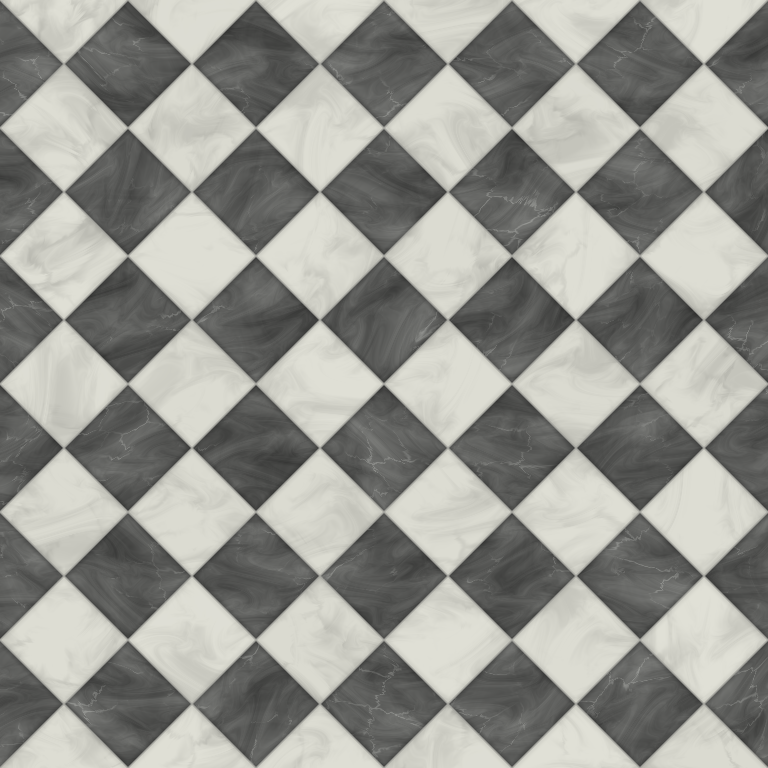
Give the GLSL for this pattern, as a Shadertoy shader.

```glsl
// Checkerboard of polished marble squares set on their corners, six across and six down.
// Warped layers of sines give the clouds and streaks, cellular noise the thin veins;
// every tile takes its own offset, turn and tone.

vec2 hash2(vec2 p) {
    return fract(sin(vec2(dot(p, vec2(127.1, 311.7)), dot(p, vec2(269.5, 183.3)))) * 43758.5);
}

mat2 turn(float angle) {
    float c = cos(angle), s = sin(angle);
    return mat2(c, s, -s, c);
}

// Layered sines, each octave bending the next; roughly -1 to 1
float swirl(vec2 q) {
    float sum = 0.0, amp = 0.5;
    for (int i = 0; i < 5; i++) {
        q += 0.7 * sin(q.yx * 1.3 + vec2(1.7, 4.1));
        sum += amp * sin(q.x) * sin(q.y + 0.5);
        q = mat2(1.9, 0.6, -0.6, 1.9) * q + 3.1;
        amp *= 0.62;
    }
    return sum;
}

// Cellular noise: gap between the two nearest points, zero on cell borders
float cellGap(vec2 q) {
    vec2 cell = floor(q), f = fract(q);
    float near = 9.0, second = 9.0;
    for (int y = -1; y <= 1; y++)
    for (int x = -1; x <= 1; x++) {
        vec2 o = vec2(x, y);
        float d = length(o + hash2(cell + o) - f);
        second = min(second, max(near, d));
        near = min(near, d);
    }
    return second - near;
}

vec3 darkMarble(vec2 q) {
    float streaks = swirl(q * vec2(4.0, 9.0));
    float patches = swirl(q * 3.0 + 17.0);
    vec2 bent = q * vec2(2.6, 3.8) + 0.35 * vec2(streaks, patches);
    float vein = 1.0 - smoothstep(0.0, 0.07, cellGap(bent));
    float tone = 0.352 + 0.11 * streaks + 0.05 * patches;
    tone += 0.12 * vein * smoothstep(-0.1, 0.6, patches);
    return tone * vec3(1.0, 1.008, 0.985);
}

vec3 lightMarble(vec2 q) {
    float clouds = swirl(q * vec2(3.5, 5.0));
    float patches = swirl(q * 2.5 + 29.0);
    vec2 bent = q * vec2(2.2, 3.0) + 0.4 * vec2(clouds, patches);
    float vein = 1.0 - smoothstep(0.0, 0.22, cellGap(bent));
    float tone = 0.865 - 0.09 * smoothstep(-0.3, 0.8, clouds);
    tone -= 0.06 * vein * smoothstep(-0.2, 0.6, patches);
    return tone * vec3(1.0, 1.0, 0.955);
}

void mainImage(out vec4 fragColor, in vec2 fragCoord) {
    vec2 p = 6.0 * fragCoord / iResolution.y;

    // Diagonal grid: each unit square is one tile
    vec2 diagonal = vec2(p.x + p.y, p.x - p.y);
    vec2 tile = floor(diagonal);
    bool isDark = mod(tile.x + tile.y, 2.0) > 0.5;
    vec2 toSide = 0.5 - abs(fract(diagonal) - 0.5);
    float edge = min(toSide.x, toSide.y);
    float pixel = 6.0 * sqrt(2.0) / iResolution.y;

    // Stone, cut from a different place for each tile
    vec2 rnd = hash2(tile + 7.0);
    vec2 q = turn(1.4 * (rnd.x - 0.5) - 0.3) * p + 40.0 * rnd;
    vec3 stone = isDark ? darkMarble(q) : lightMarble(q);
    stone += 0.025 * (hash2(tile + 51.0).x - 0.5);

    // Softly shaded rim
    float rim = 1.0 - smoothstep(0.0, 0.07, edge);
    stone *= 1.0 - (isDark ? 0.2 : 0.07) * rim;

    // Hairline joint
    float joint = clamp((0.008 - edge) / pixel + 0.5, 0.0, 1.0);
    fragColor = vec4(mix(stone, vec3(0.64, 0.64, 0.615), joint), 1.0);
}
```
